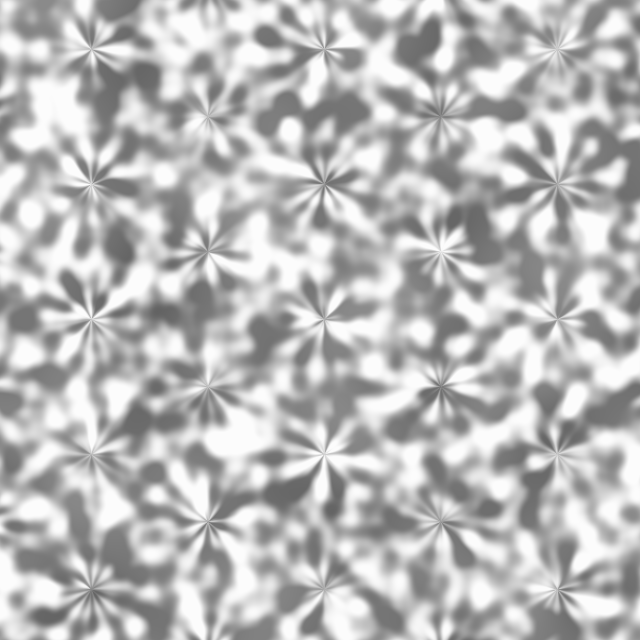
Write a WebGL 2 fragment shader that draws this pattern.

```glsl
#version 300 es
precision highp float;

uniform vec2 u_resolution;
out vec4 fragColor;

const float TAU = 6.2831853;
const vec2 FLOWER_PITCH = vec2(0.182, 0.211);  // column and row spacing
const vec2 LATTICE_ORIGIN = vec2(0.143, 0.290);
const float FLOWER_REACH = 0.175;
const float CENTRE_FADE = 0.010;               // radius where the spokes melt
const float PETALS = 13.0;
const float PETAL_LENGTH = 0.075;
const float PETAL_GAIN = 1.15;
const float FLECK_SIZE = 0.034;
const float FLECK_GAIN = 0.50;
const float HAZE_FLECK_GAIN = 0.85;
const float HAZE_SIZE = 0.16;
const float HAZE_CONTRAST = 0.60;
const float EDGE_SOFTNESS = 0.36;
const float NO_WRAP = 4096.0;
const float DARK_GREY = 0.47;
const float DARK_VARIATION = 0.16;
const float LIGHT_GREY = 0.99;

// Integer hash of a lattice point, three values in 0..1
vec3 hash3(vec3 cell) {
    uvec3 v = uvec3(ivec3(cell)) * 1664525u + 1013904223u;
    v.x += v.y * v.z;
    v.y += v.z * v.x;
    v.z += v.x * v.y;
    v ^= v >> 16u;
    v.x += v.y * v.z;
    v.y += v.z * v.x;
    v.z += v.x * v.y;
    return vec3(v >> 8u) / 16777216.0;
}

float slope(vec2 corner, vec2 offset, float wrap, float seed) {
    float angle = TAU * hash3(vec3(mod(corner.x, wrap), corner.y, seed)).x;
    return dot(vec2(cos(angle), sin(angle)), offset);
}

// Gradient noise that repeats along x after wrap cells
float gradientNoise(vec2 p, float wrap, float seed) {
    vec2 i = floor(p);
    vec2 f = p - i;
    vec2 u = f * f * f * (f * (f * 6.0 - 15.0) + 10.0);
    vec2 e = vec2(1.0, 0.0);
    float low = mix(slope(i, f, wrap, seed),
                    slope(i + e.xy, f - e.xy, wrap, seed), u.x);
    float high = mix(slope(i + e.yx, f - e.yx, wrap, seed),
                     slope(i + e.xx, f - e.xx, wrap, seed), u.x);
    return mix(low, high, u.y);
}

// Irregular wedges running out from one flower centre
float petals(vec2 offset, vec2 cell) {
    float radius = length(offset);
    float angle = atan(offset.y, offset.x + 1e-6);
    vec3 random = hash3(vec3(cell, 7.0));
    vec2 polar = vec2(angle / TAU * PETALS, radius / PETAL_LENGTH) + random.xy;
    float seed = 20.0 + floor(random.z * 9000.0);
    return gradientNoise(polar, PETALS, seed) * radius / (radius + CENTRE_FADE);
}

// Overlapping flowers on a staggered lattice, blended at constant contrast
float flowerField(vec2 p) {
    vec2 q = p - LATTICE_ORIGIN;
    float nearColumn = round(q.x / FLOWER_PITCH.x);
    float sum = 0.0;
    float power = 0.0;
    for (int dx = -1; dx <= 1; dx++) {
        float column = nearColumn + float(dx);
        float stagger = 0.5 * mod(column, 2.0);
        float nearRow = round(q.y / FLOWER_PITCH.y - stagger);
        for (int dy = -1; dy <= 1; dy++) {
            vec2 cell = vec2(column, nearRow + float(dy));
            vec2 offset = q - (cell + vec2(0.0, stagger)) * FLOWER_PITCH;
            float reach = dot(offset, offset) / (FLOWER_REACH * FLOWER_REACH);
            if (reach >= 1.0) continue;
            float weight = pow(1.0 - reach, 3.0);
            sum += weight * petals(offset, cell);
            power += weight * weight;
        }
    }
    return sum * inversesqrt(max(power, 1e-6));
}

void main() {
    vec2 p = gl_FragCoord.xy / min(u_resolution.x, u_resolution.y);

    // Crisp and hazy regions
    float region = gradientNoise(p / HAZE_SIZE + 3.7, NO_WRAP, 1.0);
    float clarity = smoothstep(-0.30, 0.12, region);

    // Petals broken up by small flecks
    float flecks = gradientNoise(p / FLECK_SIZE + 11.3, NO_WRAP, 2.0);
    float field = PETAL_GAIN * flowerField(p)
                + mix(HAZE_FLECK_GAIN, FLECK_GAIN, clarity) * flecks;
    field *= mix(HAZE_CONTRAST, 1.0, clarity);

    // Soft threshold between dark and light greys
    float tone = smoothstep(-EDGE_SOFTNESS, EDGE_SOFTNESS, field);
    float shade = gradientNoise(p / HAZE_SIZE + 8.1, NO_WRAP, 3.0);
    float dark = DARK_GREY + DARK_VARIATION * shade;
    fragColor = vec4(vec3(mix(dark, LIGHT_GREY, tone)), 1.0);
}
```
